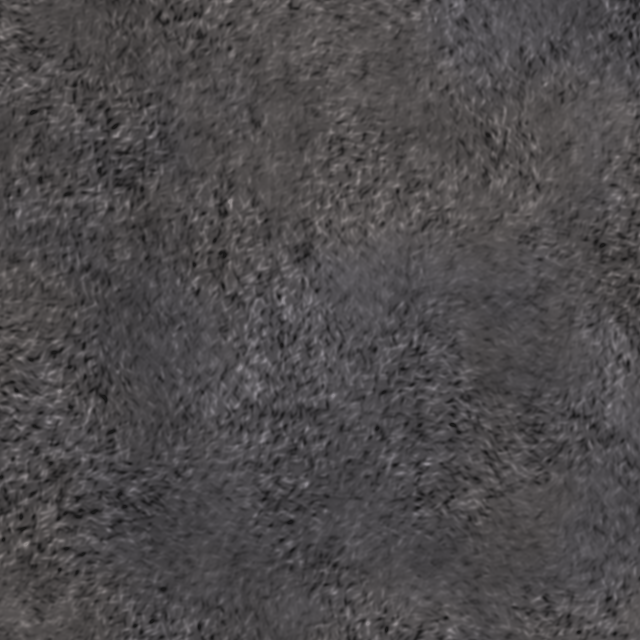
Give the GLSL for this texture, as a Shadertoy shader.

```glsl
float hash(vec2 p) {
    return fract(sin(dot(p, vec2(127.1, 311.7))) * 43758.5453);
}

float noise(vec2 p) {
    vec2 cell = floor(p), f = fract(p);
    f = f * f * (3.0 - 2.0 * f);
    return mix(mix(hash(cell), hash(cell + vec2(1, 0)), f.x),
               mix(hash(cell + vec2(0, 1)), hash(cell + vec2(1, 1)), f.x), f.y);
}

float fbm(vec2 p) {
    float sum = 0.0, weight = 0.53;
    for (int i = 0; i < 4; i++) {
        sum += weight * noise(p);
        p = mat2(1.6, 1.2, -1.2, 1.6) * p + 7.3;
        weight *= 0.5;
    }
    return sum;
}

// Sum of soft elongated flecks, light and dark, turned along a drifting grain
float flecks(vec2 p) {
    vec2 home = floor(p);
    float sum = 0.0;
    for (int y = -1; y <= 1; y++)
    for (int x = -1; x <= 1; x++) {
        vec2 cell = home + vec2(x, y);
        float grain = 0.65 + 2.4 * (noise(cell * 0.07 + 31.0) - 0.5);
        for (int k = 0; k < 3; k++) {
            vec2 seed = cell + float(k) * vec2(113.0, 57.0);
            vec2 d = p - cell - vec2(hash(seed), hash(seed + 19.7));
            float angle = grain + 1.8 * (hash(seed + 41.3) - 0.5);
            float c = cos(angle), s = sin(angle);
            vec2 q = vec2(c * d.x + s * d.y, c * d.y - s * d.x);
            q /= vec2(mix(0.24, 0.42, hash(seed + 67.9)), 0.17);
            // A lit upper edge and a shaded lower edge give some relief
            float tone = 2.0 * hash(seed + 83.1) - 1.0;
            sum += (tone + 0.3 * q.y) * exp(-0.5 * dot(q, q));
        }
    }
    return sum;
}

void mainImage(out vec4 fragColor, in vec2 fragCoord) {
    vec2 p = fragCoord / iResolution.y;

    // Broad patches, finer mottling and the flecks on top
    float patches = fbm(p * 5.0 + 3.0) - 0.5;
    float mottle = fbm(p * 28.0 + 17.0) - 0.5;
    float roughness = mix(0.5, 1.4, smoothstep(0.3, 0.7, fbm(p * 9.0 + 51.0)));
    float relief = flecks(p * 75.0) * roughness;
    float light = 0.306 + 0.12 * patches + 0.08 * mottle + 0.108 * relief;
    light += 0.02 * (noise(p * 240.0) - 0.5);
    light = clamp(light, 0.1, 0.56);

    // Warm grey drifting to a cool violet grey
    float coolness = smoothstep(0.35, 0.7, fbm(p * 4.0 + 83.0));
    vec3 tint = mix(vec3(1.01, 0.965, 0.96), vec3(0.985, 0.96, 1.0), coolness);
    fragColor = vec4(light * tint, 1.0);
}
```
